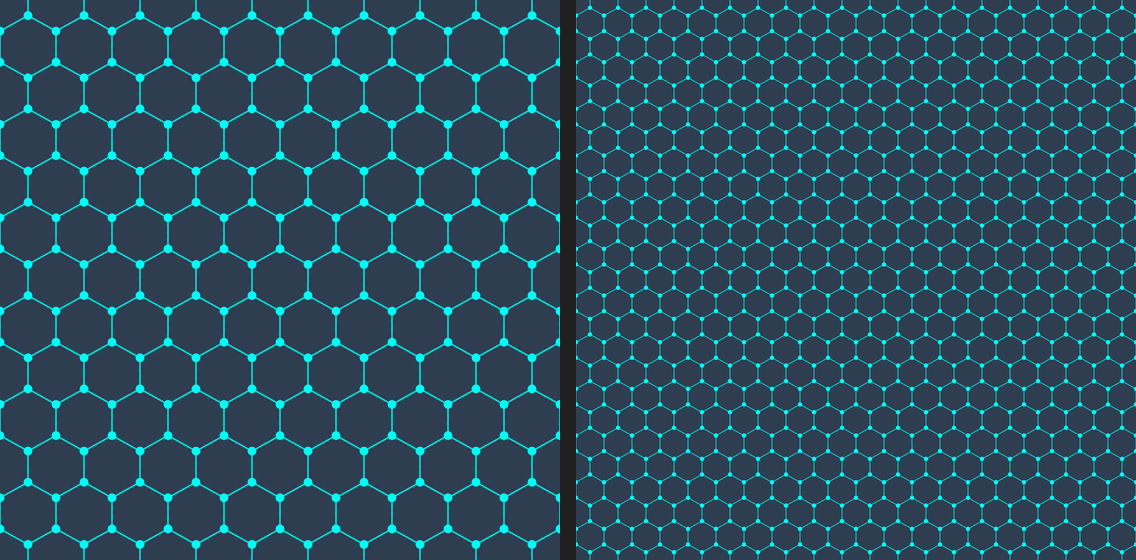
Left, the tile; right, the same tile 2 across and 2 down.
Give the GLSL for this pattern, as a Shadertoy shader.

```glsl
const vec2 REPEATS = vec2(10.0, 6.0);
const float LINE_HALF_WIDTH = 0.00135;
const float NODE_RADIUS = 0.0078;
const float FRINGE_WIDTH = 0.0065;
const float MOTTLE_COUNT = 192.0;

const vec3 SLATE = vec3(0.18, 0.245, 0.315);
const vec3 PURPLE = vec3(0.23, 0.18, 0.32);
const vec3 TEAL = vec3(0.12, 0.29, 0.32);
const vec3 LINE_CYAN = vec3(0.04, 0.91, 0.87);
const vec3 NODE_CYAN = vec3(0.0, 0.99, 0.96);

float hash(vec2 p) {
    vec3 q = fract(p.xyx * 0.1031);
    q += dot(q, q.yzx + 33.33);
    return fract((q.x + q.y) * q.z);
}

// Value noise whose lattice wraps after count cells
float wrappedNoise(vec2 uv, float count) {
    vec2 p = uv * count;
    vec2 i = floor(p);
    vec2 f = fract(p);
    f = f * f * (3.0 - 2.0 * f);
    vec2 a = mod(i, count);
    vec2 b = mod(i + 1.0, count);
    return mix(mix(hash(a), hash(vec2(b.x, a.y)), f.x),
               mix(hash(vec2(a.x, b.y)), hash(b), f.x), f.y);
}

float segmentDistance(vec2 p, vec2 a, vec2 b) {
    vec2 ab = b - a;
    float t = clamp(dot(p - a, ab) / dot(ab, ab), 0.0, 1.0);
    return length(p - a - ab * t);
}

// Distances to the nearest edge (x) and nearest node (y) of the honeycomb
vec2 honeycombDistances(vec2 uv, vec2 repeats) {
    vec2 halfCell = 0.5 / repeats;
    // Fold each cell into one quadrant around its hexagon
    vec2 p = abs(fract(uv * repeats) - 0.5) / repeats;
    vec2 sideNode = halfCell * vec2(1.0, 1.0 / 3.0);
    vec2 topNode = halfCell * vec2(0.0, 2.0 / 3.0);
    float edge = segmentDistance(p, sideNode, topNode);
    edge = min(edge, segmentDistance(p, vec2(halfCell.x, 0.0), sideNode));
    edge = min(edge, segmentDistance(p, topNode, vec2(0.0, halfCell.y)));
    float node = min(length(p - sideNode), length(p - topNode));
    return vec2(edge, node);
}

float coverage(float signedDistance, float pixel) {
    return clamp(0.5 - signedDistance / pixel, 0.0, 1.0);
}

// Mottled colour fringe that fades away from the strokes
vec3 fringedGround(vec2 uv, float strokeDistance, float width) {
    float grain = wrappedNoise(uv, MOTTLE_COUNT);
    vec3 tint = mix(PURPLE, TEAL, smoothstep(0.35, 0.65, grain));
    float fade = 1.0 - smoothstep(0.35 * width, width, strokeDistance);
    return mix(SLATE, tint, 0.65 * fade);
}

void mainImage(out vec4 fragColor, in vec2 fragCoord) {
    vec2 uv = fragCoord / iResolution.xy;
    float pixel = 1.0 / iResolution.y;

    vec2 distances = honeycombDistances(uv, REPEATS);
    float line = distances.x - LINE_HALF_WIDTH;
    float node = distances.y - NODE_RADIUS;

    vec3 colour = fringedGround(uv, min(line, node), FRINGE_WIDTH);
    colour = mix(colour, LINE_CYAN, coverage(line, pixel));
    colour = mix(colour, NODE_CYAN, coverage(node, pixel));
    fragColor = vec4(colour, 1.0);
}
```
